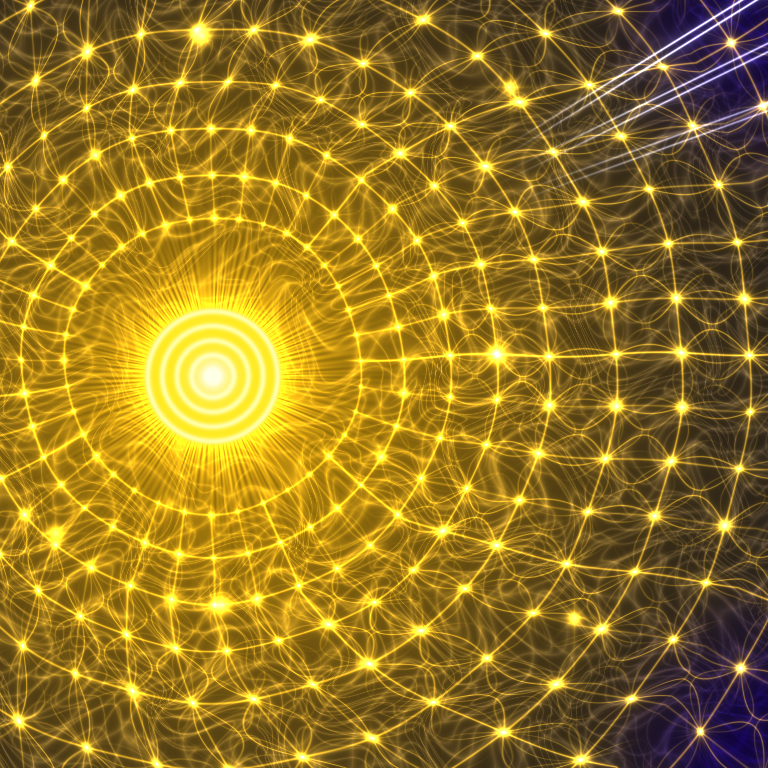
Write a Shadertoy shader that draws this background.

```glsl
#define CORE vec2(0.277, 0.510)
#define HUB vec2(0.277, 0.525)
#define CORE_RADIUS 0.091
#define FIRST_RING 0.193
#define LINE_WIDTH 0.0014
#define HAZE_SIZE 0.47
#define GOLD vec3(1.00, 0.77, 0.13)
#define AMBER vec3(0.82, 0.61, 0.05)
#define DUSK vec3(0.18, 0.15, 0.14)
#define VIOLET vec3(0.08, 0.02, 0.33)
#define PALE vec3(1.00, 1.00, 0.66)

const float PI = 3.14159265;

float hash(vec2 p) {
    return fract(sin(dot(p, vec2(41.3, 289.1))) * 4375.5);
}

float thread(float d, float width) {
    return exp(-d * d / (width * width)) + 0.22 * exp(-abs(d) / (4.0 * width));
}

float starburst(vec2 d, float size) {
    vec2 a = abs(d);
    vec2 b = abs(vec2(d.x + d.y, d.x - d.y)) * 0.707;
    float spikes = exp(-a.x / (size * 0.16) - a.y / size)
                 + exp(-a.y / (size * 0.16) - a.x / size)
                 + 0.5 * exp(-b.x / (size * 0.15) - b.y / size)
                 + 0.5 * exp(-b.y / (size * 0.15) - b.x / size);
    return 1.1 * exp(-dot(d, d) / (size * size * 0.22)) + 0.8 * spikes;
}

// Layered, warped sines whose ridges read as fine tangled hairs
float fibres(vec2 p) {
    float sum = 0.0;
    p *= 48.0;
    for (int i = 0; i < 4; i++) {
        p = mat2(0.8, 0.6, -0.6, 0.8) * p * 1.3 + 1.3 * sin(p.yx * 0.7 + float(i));
        sum += pow(1.0 - abs(sin(p.x + sin(p.y * 0.6))), 4.0);
    }
    return sum * 0.5;
}

// Fine rays around the core
float rays(float angle, float r) {
    float a = sin(angle * 97.0 + 2.0 * sin(angle * 11.0 + r * 20.0));
    float b = sin(angle * 149.0 + 3.0 * sin(angle * 17.0));
    return 0.5 + 0.25 * a + 0.25 * b;
}

// Rings and spokes; cell.x counts spokes, cell.y counts rings
float web(vec2 p) {
    vec2 q = p - HUB;
    q += 0.0025 * sin(q.yx * 27.0 + vec2(0.0, 1.7));
    float r = length(q);
    float angle = atan(q.y, q.x);
    float ring = (sqrt(0.002862 + 0.0108 * (r - FIRST_RING)) - 0.0535) / 0.0054;
    ring += 0.16 * exp(-(ring - 3.6) * (ring - 3.6));

    // Spokes crowd toward the right as they travel outward
    float crowd = 1.2 * clamp(r - 0.32, 0.0, 0.42);
    float bent = angle + crowd * (sin(angle) + 0.15 * sin(3.0 * angle));
    float density = 1.0 + crowd * (cos(angle) + 0.45 * cos(3.0 * angle));
    vec2 cell = vec2(bent * 18.0 / PI - 0.2 * cos(angle), ring);
    vec2 size = vec2(r * PI / (18.0 * density), 0.0535 + 0.0054 * ring);
    vec2 id = floor(cell + 0.5);
    vec2 d = (cell - id) * size;
    float spokeId = mod(id.x, 36.0);
    float inside = smoothstep(-0.5, 0.2, ring);

    float spokeGain = 0.2 + 0.45 * hash(vec2(spokeId, 3.0)) + (id.x == 0.0 ? 0.4 : 0.0);
    float light = inside * (spokeGain * thread(d.x, LINE_WIDTH)
                + (ring > -0.5 ? 0.55 * thread(d.y, LINE_WIDTH) : 0.0));

    // Bowed strands that meet at the nodes
    float outer = smoothstep(0.0, 3.5, ring);
    for (int i = 0; i < 4; i++) {
        float bow = 0.3 * (float(i) - 1.5);
        vec2 shift = bow * sin(PI * cell.yx);
        vec2 slope = bow * PI * cos(PI * cell.yx) * size / size.yx;
        vec2 gap = abs(fract(cell - shift + 0.5) - 0.5) * size / sqrt(1.0 + slope * slope);
        float fade = 0.5 + 0.5 * sin(p.x * 19.0 + p.y * 27.0 + float(i) * 2.1);
        light += outer * 0.5 * fade
               * (thread(gap.x, LINE_WIDTH * 0.75) + 0.5 * thread(gap.y, LINE_WIDTH * 0.75));
    }

    float weight = hash(vec2(spokeId, id.y));
    float nodeSize = mix(0.005, 0.012, weight * weight) + 0.004 * outer;
    return light + (id.y >= 0.0 ? inside * starburst(d, nodeSize) : 0.0);
}

// Large stars on the axes and on the diagonals
float beacons(vec2 p) {
    float light = 0.0;
    for (int i = 0; i < 3; i++) {
        float k = float(i);
        float axis = radians(90.0 * k - 88.0);
        float diagonal = radians(-133.0 + 98.0 * k - 10.0 * k * (k - 1.0));
        vec2 a = HUB + (0.313 + 0.058 * k) * vec2(cos(axis), sin(axis));
        vec2 b = HUB + (0.30 + 0.275 * k - 0.16 * k * (k - 1.0)) * vec2(cos(diagonal), sin(diagonal));
        light += starburst(p - a, 0.024) + 0.8 * starburst(p - b, 0.020);
    }
    return light;
}

// Paired white streaks toward the upper right
float beams(vec2 p) {
    float light = 0.0;
    for (int i = 0; i < 3; i++) {
        float k = float(i);
        float slope = 0.62 - 0.13 * k;
        float d = (p.y - 1.015 + 0.077 * k + slope * (1.0 - p.x)) / sqrt(1.0 + slope * slope);
        light += thread(abs(d) - 0.005, LINE_WIDTH) * (1.0 - 0.25 * k);
    }
    return light * smoothstep(0.62, 0.92, p.x);
}

void mainImage(out vec4 fragColor, in vec2 fragCoord) {
    vec2 p = fragCoord / iResolution.xy;
    vec2 fromCore = p - CORE;
    float r = length(fromCore);
    float ray = rays(atan(fromCore.y, fromCore.x), r);

    // Amber haze with violet corners on the right
    float haze = exp(-pow(length(p - CORE + vec2(-0.02, 0.04)) / HAZE_SIZE, 2.4));
    vec3 color = mix(DUSK, AMBER, haze);
    float corner = smoothstep(0.28, 0.06, length(p - vec2(1.02, step(0.5, p.y))));
    color = mix(color, VIOLET, corner);
    float hair = fibres(p);
    color *= 0.70 + 0.56 * mix(hair, ray, 0.8 * exp(-r * r / 0.03));
    color += 0.10 * hair * vec3(1.0, 0.85, 0.55) * (1.0 - corner);

    // Glowing lattice
    float light = web(p) + beacons(p);
    light += (0.45 + 0.7 * ray) * exp(-max(r - CORE_RADIUS, 0.0) / 0.026);
    color += GOLD * light * 0.8 + vec3(0.0, 0.10, 0.10) * max(light - 0.9, 0.0);
    color += vec3(0.85, 0.85, 1.0) * beams(p);

    // Banded core
    float band = 0.5 + 0.5 * cos(2.0 * PI * (r - 0.0846) / 0.019);
    vec3 disc = mix(vec3(1.0, 0.92, 0.14), PALE, band * band);
    disc = mix(disc, vec3(1.0, 1.0, 0.92), exp(-r * r / 0.0006));
    color = mix(color, disc, smoothstep(CORE_RADIUS + 0.004, CORE_RADIUS - 0.004, r));

    fragColor = vec4(clamp(color, 0.0, 1.0), 1.0);
}
```
